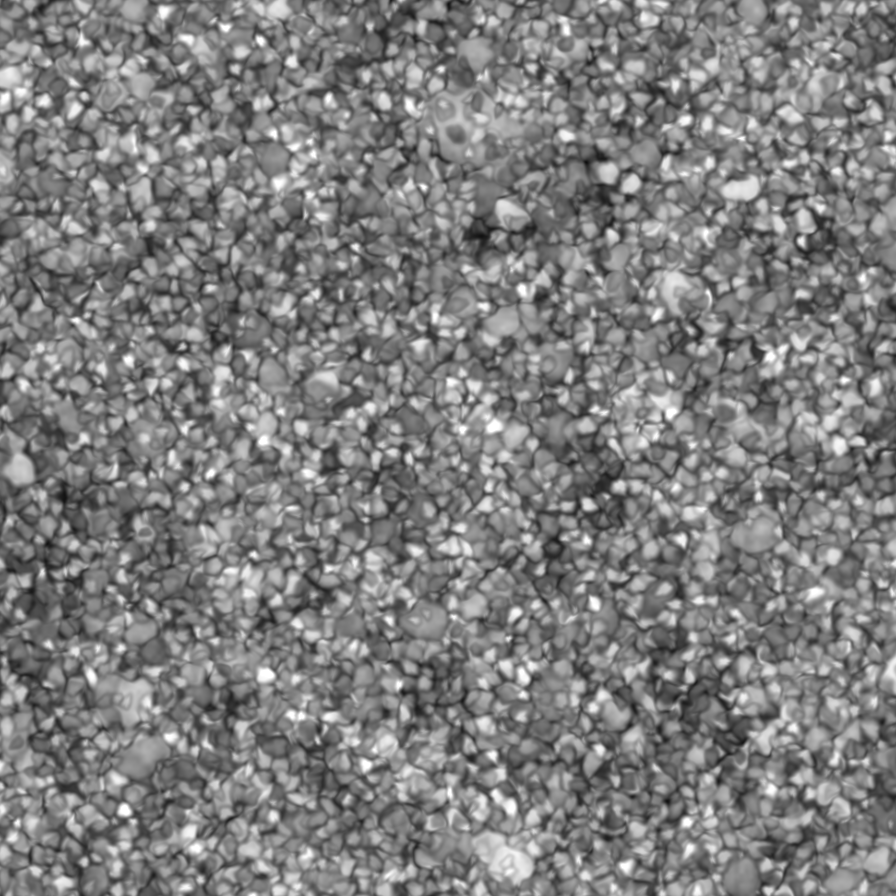
Give the GLSL for this texture, as a Shadertoy shader.

```glsl
// Coarse grey gravel: rounded, irregular grains of mixed size piled in layers.
// Each layer is a jittered grid; every grain dims the grains beneath its rim
// and is then painted over them with a soft edge and mottled, domed shading.

vec3 hash3(vec2 p) {
    vec3 q = fract(p.xyx * vec3(0.1031, 0.1030, 0.0973));
    q += dot(q, q.yxz + 33.33);
    return fract((q.xxy + q.yzz) * q.zyx);
}

float valueNoise(vec2 p) {
    vec2 cell = floor(p), f = fract(p);
    f = f * f * (3.0 - 2.0 * f);
    float low = mix(hash3(cell).x, hash3(cell + vec2(1, 0)).x, f.x);
    float high = mix(hash3(cell + vec2(0, 1)).x, hash3(cell + vec2(1, 1)).x, f.x);
    return mix(low, high, f.y);
}

// Paints one layer of grains over the shade below it.
// kind: grains across the canvas, share of cells filled, spread of tone
float addGrains(float shade, vec2 uv, vec3 kind, float seed, float mottle) {
    vec2 p = uv * kind.x;
    float soft = 0.0044 * kind.x;
    float rim = min(0.0085 * kind.x, 0.42);
    for (int y = -1; y <= 1; y++)
    for (int x = -1; x <= 1; x++) {
        vec2 cell = floor(p) + vec2(x, y);
        vec3 place = hash3(cell + 131.0 * seed);
        if (place.z > kind.y) continue;
        vec3 look = hash3(cell.yx + 131.0 * seed + vec2(1300.0, 1817.0));
        vec3 form = hash3(cell + 131.0 * seed + vec2(2600.0, 411.0));

        // Irregular outline: a turned ellipse with three and five soft corners
        vec2 offset = p - cell - 0.5 - (place.xy - 0.5) * 0.8;
        float turn = 6.2832 * form.x;
        vec2 d = mat2(cos(turn), -sin(turn), sin(turn), cos(turn)) * offset;
        float stretch = mix(1.0, 1.25, form.y);
        d *= vec2(1.0 / stretch, stretch);
        float angle = atan(d.y, d.x + 1e-5);
        float radius = mix(0.30, 0.52, look.y)
            * (1.0 + 0.09 * sin(3.0 * angle + 6.2832 * form.z)
                   + 0.04 * sin(5.0 * angle + 6.2832 * look.z));
        float q = length(d) / radius;
        float edge = (q - 1.0) * radius;

        // Tone: mostly middle grey, with a few pale grains
        float tone = 0.64 + kind.z * (0.39 * (look.x - 0.5) + 0.13 * pow(look.x, 9.0));
        tone += mottle - 0.10 * min(q * q, 1.6) + 0.03 * offset.y / radius;

        shade *= 1.0 - 0.25 * smoothstep(rim, -0.4 * rim, edge);
        shade = mix(shade, tone, smoothstep(soft, -soft, edge));
    }
    return shade;
}

void mainImage(out vec4 fragColor, in vec2 fragCoord) {
    vec2 uv = fragCoord / iResolution.y;
    float mottle = 0.06 * (valueNoise(uv * 180.0) - 0.5)
                 + 0.14 * (valueNoise(uv * 85.0 + 40.0) - 0.5);

    // Slight warp that roughens the outlines
    vec2 warp = vec2(valueNoise(uv * 75.0 + 11.0), valueNoise(uv * 75.0 + 171.0)) - 0.5;
    vec2 bed = uv + 0.006 * warp;

    // Layers from the bottom of the pile to the top
    vec3 layers[8] = vec3[8](
        vec3(58.0, 1.00, 1.0), vec3(42.0, 0.75, 0.9),
        vec3(56.0, 0.60, 1.0), vec3(30.0, 0.28, 0.9),
        vec3(10.0, 0.04, 0.3), vec3(50.0, 0.42, 1.1),
        vec3(22.0, 0.09, 0.9), vec3(66.0, 0.30, 1.1));
    float shade = 0.28 + mottle;
    for (int i = 0; i < 8; i++)
        shade = addGrains(shade, bed, layers[i], float(i) + 1.0, mottle);

    // Broad, faint drift of light across the bed
    shade += 0.10 * (valueNoise(uv * 9.0 + 7.0) - 0.5)
           + 0.17 * (valueNoise(uv * 23.0 + 3.0) - 0.5)
           + 0.08 * (valueNoise(uv * 41.0 + 90.0) - 0.5);
    fragColor = vec4(vec3(clamp(shade, 0.0, 1.0)), 1.0);
}
```
